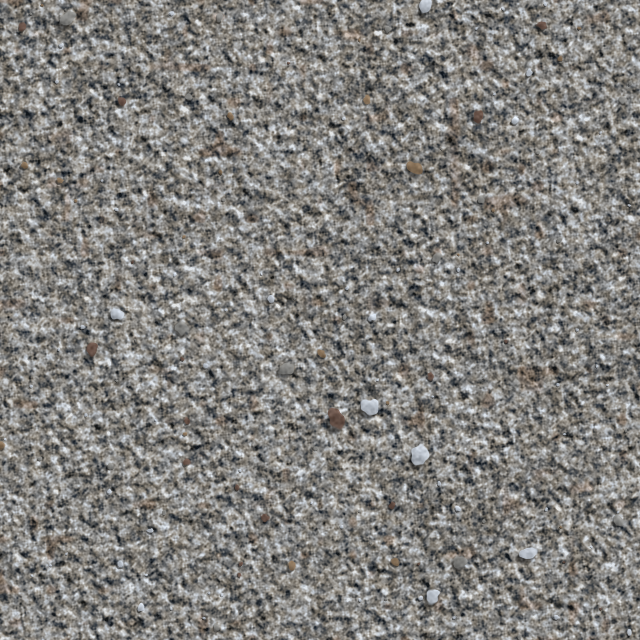
Give the GLSL for this texture, as a WebGL 1 fragment shader.

```glsl
precision highp float;
// Rough sandy concrete with shadowed pits, fine grains and scattered small pebbles.
uniform vec2 u_resolution;

float hash(vec2 p) {
  vec3 q = fract(vec3(p.xyx) * 0.1031);
  q += dot(q, q.yzx + 33.33);
  return fract((q.x + q.y) * q.z);
}

float noise(vec2 p) {
  vec2 i = floor(p), f = fract(p);
  f = f * f * (3.0 - 2.0 * f);
  return mix(mix(hash(i), hash(i + vec2(1.0, 0.0)), f.x),
             mix(hash(i + vec2(0.0, 1.0)), hash(i + 1.0), f.x), f.y);
}

mat2 rotation(float a) {
  return mat2(cos(a), sin(a), -sin(a), cos(a));
}

// Surface height: slightly upright lumps, broken up by crumbs and sand grains.
float height(vec2 p) {
  p += 0.004 * vec2(noise(p * 90.0 + 7.0), noise(p * 90.0 + 51.0));
  float lumps = noise(rotation(0.3) * p * vec2(88.0, 64.0) + 40.0);
  float crumbs = noise(rotation(0.9) * p * 150.0 + 90.0);
  float grains = noise(rotation(0.5) * p * 270.0 + 300.0);
  return 0.52 * lumps + 0.32 * crumbs + 0.2 * grains;
}

vec3 stoneColor(float pick, float whiteShare) {
  vec3 white = vec3(0.76, 0.79, 0.83);
  vec3 grey = vec3(0.53, 0.53, 0.52);
  vec3 ochre = vec3(0.52, 0.43, 0.33);
  vec3 brown = vec3(0.40, 0.31, 0.27);
  float rest = (pick - whiteShare) / (1.0 - whiteShare);
  vec3 dull = rest < 0.5 ? grey : (rest < 0.75 ? ochre : brown);
  return pick < whiteShare ? white : dull;
}

// Lays one size class of pebbles, with shadows at their lower left, over the ground.
vec3 addPebbles(vec3 ground, vec2 p, float cells, float chance,
                vec2 radii, float whiteShare, float relief) {
  vec2 home = floor(p * cells);
  float edge = 1.0 / u_resolution.y;
  for (int y = -1; y <= 1; y++) {
    for (int x = -1; x <= 1; x++) {
      vec2 id = home + vec2(float(x), float(y)) + cells * 3.0;
      if (hash(id) > chance) continue;
      vec2 jitter = vec2(hash(id + 17.3), hash(id + 41.7));
      vec2 d = p - (id - cells * 3.0 + 0.15 + 0.7 * jitter) / cells;
      float size = hash(id + 63.1);
      float radius = mix(radii.x, radii.y, size * size);
      mat2 turn = rotation(6.28 * hash(id + 85.9));
      vec2 stretch = vec2(1.0, 1.0 + 0.5 * hash(id + 12.4));
      float wobble = 0.5 * radius * (noise(d / radius * 1.6 + id) - 0.5);
      float body = length(turn * d * stretch) - radius + wobble;
      vec2 shifted = d + radius * vec2(0.3, 0.45);
      float shadow = length(turn * shifted * stretch) - radius + wobble;
      ground *= 0.5 + 0.5 * smoothstep(-0.3 * radius, 0.25 * radius, shadow);
      float light = 1.0 + 0.16 * dot(d / radius, vec2(0.5, 0.85)) + 0.3 * relief;
      vec3 stone = stoneColor(hash(id + 29.6), whiteShare) * light;
      stone += 0.1 * (noise(p * 230.0) - 0.5);
      ground = mix(ground, stone, 0.9 - 0.9 * smoothstep(-edge, edge, body));
    }
  }
  return ground;
}

void main() {
  vec2 p = gl_FragCoord.xy / u_resolution.y;

  // Light from the upper right, with darkened hollows.
  float h = height(p);
  float relief = h - height(p + vec2(0.003, 0.006));
  float sand = noise(rotation(0.7) * p * 330.0 + 500.0) - 0.5;
  float patches = noise(p * 9.0 + 20.0) - 0.5;
  float tone = 0.505 + 0.62 * relief + 0.46 * (h - 0.52) + 0.3 * sand + 0.05 * patches;
  tone = clamp(tone, 0.08, 0.9);

  // Warm middle tones, cool shadows and highlights, mixed grain hues.
  float warmth = 1.0 - smoothstep(0.08, 0.28, abs(tone - 0.5));
  vec3 color = tone + mix(vec3(-0.012, 0.001, 0.012), vec3(0.012, 0.003, -0.014), warmth);
  color += (noise(p * 120.0 + 70.0) - 0.5) * vec3(0.035, 0.0, -0.05);
  float rust = smoothstep(0.8, 0.95, noise(p * 38.0 + 130.0));
  color *= 1.0 - rust * vec3(0.1, 0.17, 0.22);

  color = addPebbles(color, p, 36.0, 0.09, vec2(0.0022, 0.0055), 0.55, relief);
  color = addPebbles(color, p + 0.37, 13.0, 0.24, vec2(0.0055, 0.016), 0.25, relief);
  gl_FragColor = vec4(clamp(color, 0.0, 1.0), 1.0);
}
```
